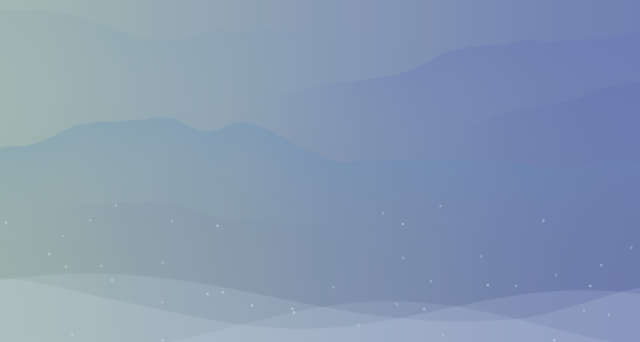
Write a WebGL 1 fragment shader that draws this background.

```glsl
precision highp float;

uniform vec2 u_resolution;

float hash(float n) {
  n = fract(n * 0.1031);
  n *= n + 33.33;
  return fract(n * (n + n));
}

float noise(float x) {
  float i = floor(x), f = fract(x);
  return mix(hash(i), hash(i + 1.0), f * f * (3.0 - 2.0 * f)) - 0.5;
}

// Small irregularities along a crest
float rough(float x, float seed) {
  float sum = 0.0, amp = 0.008, freq = 28.0;
  for (int i = 0; i < 4; i++) {
    sum += amp * noise(x * freq + seed);
    amp *= 0.5;
    freq *= 2.1;
  }
  return sum;
}

float bump(float x, float center, float width) {
  float d = (x - center) / width;
  return exp(-d * d);
}

// Antialiased coverage below a height
float below(float y, float height) {
  float px = 1.0 / u_resolution.y;
  return smoothstep(-px, px, height - y);
}

// Tint strongest at the crest, dissolving into mist underneath
vec3 ridge(vec3 color, float y, float crest, vec3 tint, float alpha, float fade) {
  float mist = exp(-max(crest - y, 0.0) / fade);
  return mix(color, tint, alpha * mist * below(y, crest));
}

float swell(float x, float peak, float halfPeriod) {
  return cos(3.14159 * (x - peak) / halfPeriod);
}

void main() {
  vec2 uv = gl_FragCoord.xy / u_resolution;
  float aspect = u_resolution.x / u_resolution.y;
  float x = uv.x, y = uv.y;

  // Sky, from sage through grey blue to indigo
  vec3 color = mix(vec3(0.64, 0.72, 0.695), vec3(0.55, 0.625, 0.705), smoothstep(-0.2, 0.55, x) * 1.15 - 0.15);
  color = mix(color, vec3(0.44, 0.5, 0.695), smoothstep(0.3, 1.05, x));
  color *= mix(0.965, 1.01, smoothstep(0.2, 0.8, y));

  // Far ridge on the left
  float crest = 0.969 - 0.086 * smoothstep(0.07, 0.26, x) + 0.032 * smoothstep(0.27, 0.35, x)
    - 0.05 * smoothstep(0.5, 0.72, x) + rough(x, 11.0);
  color = ridge(color, y, crest, vec3(0.48, 0.61, 0.7), 0.16 * (1.0 - smoothstep(0.35, 0.72, x)), 0.2);

  // Two ridges climbing to the right
  crest = 0.737 + 0.3 * (x - 0.47) + 0.045 * smoothstep(0.62, 0.72, x)
    - 0.035 * smoothstep(0.74, 1.0, x) + rough(x, 47.0);
  color = ridge(color, y, crest, vec3(0.4, 0.48, 0.71), 0.42 * smoothstep(0.36, 0.76, x), 0.22);

  crest = 0.585 + 0.5 * (x - 0.66) + 0.02 * bump(x, 0.8, 0.08)
    + 0.015 * bump(x, 0.95, 0.04) + rough(x, 83.0);
  color = ridge(color, y, crest, vec3(0.39, 0.45, 0.68), 0.32 * smoothstep(0.64, 0.95, x), 0.25);

  // Main ridge across the middle
  crest = 0.568 + 0.078 * smoothstep(0.03, 0.15, x) + 0.012 * bump(x, 0.267, 0.03)
    - 0.033 * bump(x, 0.325, 0.035) - 0.117 * smoothstep(0.36, 0.54, x)
    + 0.006 * bump(x, 0.625, 0.05) - 0.017 * smoothstep(0.76, 0.86, x)
    + 0.014 * smoothstep(0.88, 0.96, x) + rough(x, 131.0);
  color = ridge(color, y, crest, vec3(0.4, 0.56, 0.72), 0.3 - 0.12 * smoothstep(0.75, 1.0, x), 0.16);

  // Low ridge in the haze
  crest = 0.402 + 0.008 * bump(x, 0.234, 0.04) - 0.045 * smoothstep(0.26, 0.36, x)
    - 0.018 * smoothstep(0.36, 0.6, x) + rough(x, 173.0);
  float presence = smoothstep(0.06, 0.22, x) * (1.0 - smoothstep(0.45, 0.75, x));
  color = ridge(color, y, crest, vec3(0.49, 0.56, 0.66), 0.2 * presence, 0.18);

  // Scattered specks over the lower part
  float specks = 0.0;
  for (int i = 0; i < 40; i++) {
    float n = float(i) + 1.0;
    vec2 spot = vec2(fract(n * 0.618 + 0.2 * hash(n * 7.3)), 0.43 * hash(n * 13.7 + 5.0));
    float d = length((uv - spot) * vec2(aspect, 1.0));
    specks = max(specks, (1.0 - smoothstep(0.0015, 0.0055, d)) * (0.25 + 0.25 * hash(n * 3.1)));
  }
  color = mix(color, vec3(0.86, 0.92, 0.96), specks);

  // Translucent waves along the bottom
  float longWave = 0.13 + 0.07 * swell(x, 0.14, 0.58) + 0.033 * smoothstep(0.8, 1.0, x);
  float sideWave = 0.095 + 0.056 * swell(x, 0.91, 0.44) + 0.05 * (1.0 - smoothstep(-0.1, 0.2, x));
  float middleWave = 0.045 + 0.074 * swell(x, 0.61, 0.49);
  middleWave *= step(abs(x - 0.61), 0.45);
  vec3 foam = vec3(0.92, 0.95, 1.0);
  color = mix(color, foam, 0.12 * below(y, longWave));
  color = mix(color, foam, 0.12 * below(y, sideWave));
  color = mix(color, foam, 0.1 * below(y, middleWave));

  gl_FragColor = vec4(color, 1.0);
}
```
